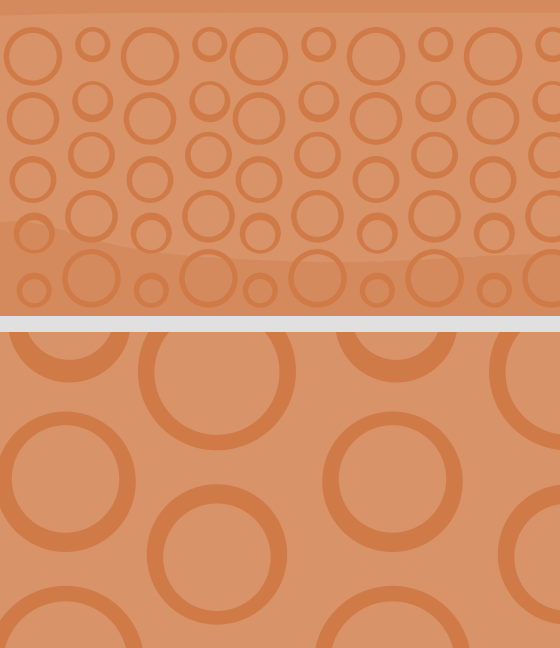
Top, the full canvas; bottom, a detail of the centre.
Write a WebGL 1 fragment shader that draws this pattern.

```glsl
precision highp float;
// Terracotta wall of rings: alternating columns that shrink downward and upward, over worn bands.

uniform vec2 u_resolution;

float hash(float n) {
    return fract(sin(n * 127.1) * 437.58);
}

// One-dimensional gradient noise
float gradientNoise(float x) {
    float cell = floor(x);
    float f = x - cell;
    float a = (hash(cell) * 2.0 - 1.0) * f;
    float b = (hash(cell + 1.0) * 2.0 - 1.0) * (f - 1.0);
    return mix(a, b, f * f * f * (f * (f * 6.0 - 15.0) + 10.0));
}

// Antialiased coverage of the side where the distance is negative
float fill(float distance, float pixel) {
    return clamp(0.5 - distance / pixel, 0.0, 1.0);
}

// Ring whose hole sits slightly below its centre
float ring(vec2 p, float radius, float sag, float pixel) {
    float disc = fill(length(p) - radius, pixel);
    float hole = fill(length(p - vec2(0.0, sag)) - radius + 0.094, pixel);
    return disc * (1.0 - hole);
}

// Five columns of five rings, largest at the top
float ringColumns(vec2 p, float pixel) {
    float coverage = 0.0;
    for (int i = 0; i < 5; i++) {
        float column = float(i);
        float x = 0.563 + 2.0 * column - 0.1375 * step(2.0, column);
        for (int j = 0; j < 5; j++) {
            float row = float(j);
            float bulge = 0.116 * exp(-(row - 1.75) * (row - 1.75));
            float sag = 0.005 + 0.03 * exp(-(row - 3.0) * (row - 3.0));
            vec2 center = vec2(x + 0.022 * step(3.0, row), 0.958 + row + bulge);
            coverage = max(coverage, ring(p - center, 0.5 - 0.05 * row, sag, pixel));
        }
    }
    return coverage;
}

// Darker strip along the top and uneven ground along the bottom
float wornBands(vec2 p, float pixel) {
    float wobble = 0.02 * gradientNoise(p.x * 7.0);
    float slope = (p.x - 0.25) / 1.625;
    float ground = 4.544 - 0.763 / (1.0 + slope * slope);
    ground -= 0.2 * smoothstep(5.4, 10.0, p.x);
    float ceiling = 0.213 + 0.056 * exp(-0.8 * p.x);
    return max(fill(p.y - ceiling - 0.3 * wobble, pixel), fill(ground + wobble - p.y, pixel));
}

void main() {
    // One unit is the row pitch; the canvas is 5.4 units high, measured downward
    float pixel = 5.4 / u_resolution.y;
    vec2 p = vec2(gl_FragCoord.x, u_resolution.y - gl_FragCoord.y) * pixel;

    // The second set of columns is the first one shifted and turned upside down
    float rings = max(ringColumns(p, pixel),
                      ringColumns(vec2(p.x - 1.0, 5.72 - p.y), pixel));

    vec3 color = mix(vec3(0.847, 0.577, 0.408), vec3(0.831, 0.541, 0.361), wornBands(p, pixel));
    color = mix(color, vec3(0.81, 0.48, 0.28), rings);
    gl_FragColor = vec4(color, 1.0);
}
```
